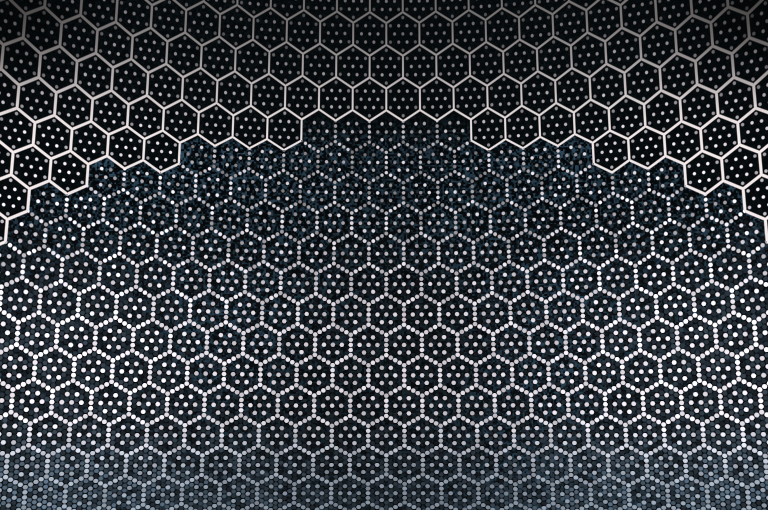
Reproduce this pattern procedurally as a WebGL 2 fragment shader.

```glsl
#version 300 es
precision highp float;
// Curved wall of round mosaic tiles in hexagons, with an arch of raised pale outlines above.

uniform vec2 u_resolution;
out vec4 fragColor;

// Lengths are in canvas widths, depth is measured down from the top edge.
const float CENTRE_X = 0.503;
const float CELL_WIDTH = 0.0443;
const float ROW_HEIGHT = 0.0396;
const float FIRST_ROW = 0.172;      // depth of row zero, the lowest at the arch crown
const float TOP_STRETCH = 0.93;     // rows grow taller above row zero
const float WIDTH_GROWTH = 0.18;    // cells widen downward
const float SIDE_STRETCH = 0.00035; // cells widen toward the sides
const float ROW_BEND = 0.169;       // rows lift toward the sides
const float SQRT3 = 1.7320508;
const float TILE_PITCH = 0.1443376; // quarter of a hexagon side, in cells
const float LINE_HALF_WIDTH = 0.031;
const float SOFTNESS = 0.75;        // edge blur in pixels
const vec3 GROUT_BLACK = vec3(0.022, 0.036, 0.042);
const vec3 GROUT_BLUE = vec3(0.22, 0.34, 0.43);
const vec3 DARK_TILE = vec3(0.25, 0.30, 0.35);
const vec3 PALE_TILE = vec3(0.98, 0.95, 0.98);
const vec3 COOL_TILE = vec3(0.78, 0.85, 0.93);
const vec3 OUTLINE = vec3(0.95, 0.91, 0.91);

float hash(vec2 p) {
    vec3 q = fract(vec3(p.xyx) * 0.1031);
    q += dot(q, q.yzx + 33.33);
    return fract((q.x + q.y) * q.z);
}

float noise(vec2 p) {
    vec2 i = floor(p), f = fract(p);
    f = f * f * (3.0 - 2.0 * f);
    return mix(mix(hash(i), hash(i + vec2(1, 0)), f.x),
               mix(hash(i + vec2(0, 1)), hash(i + vec2(1, 1)), f.x), f.y);
}

// Nearest point of a unit triangular lattice with horizontal rows.
vec2 latticePoint(vec2 p) {
    vec2 s = vec2(1.0, SQRT3);
    vec2 a = round(p / s) * s;
    vec2 b = (floor(p / s) + 0.5) * s;
    return dot(p - a, p - a) < dot(p - b, p - b) ? a : b;
}

// Canvas to the bent wall, in cells.
vec2 wallPoint(vec2 canvas) {
    float dx = canvas.x - CENTRE_X, depth = canvas.y;
    float u = dx / (CELL_WIDTH * (1.0 + WIDTH_GROWTH * (depth - 0.195)));
    u *= 1.0 - SIDE_STRETCH * u * u;
    float bend = ROW_BEND * dx * dx * (1.0 - (depth - 0.195) / 0.39);
    float fall = depth - FIRST_ROW + bend;
    fall *= fall < 0.0 ? TOP_STRETCH : 1.0;
    float foot = max(depth - 0.53, 0.0);
    return vec2(u, (fall + 0.4 * foot * foot) / ROW_HEIGHT * SQRT3 * 0.5);
}

// Whether a cell lies above the arch.
bool isOutlined(vec2 cell) {
    float row = round(cell.y / (SQRT3 * 0.5));
    float u2 = cell.x * cell.x;
    return row <= u2 / 34.0 + 5e-7 * u2 * u2 * u2 - 0.2;
}

void main() {
    vec2 canvas = vec2(gl_FragCoord.x, u_resolution.y - gl_FragCoord.y) / u_resolution.x;
    float depth = canvas.y;
    float side = abs(canvas.x - CENTRE_X) * 2.0;
    float pixel = 1.0 / (u_resolution.x * CELL_WIDTH);

    // Cell and its nearest edge
    vec2 wall = wallPoint(canvas);
    vec2 cell = latticePoint(wall);
    vec2 local = wall - cell;
    float reach = 0.0;
    vec2 edgeNormal = vec2(1, 0);
    for (int i = 0; i < 3; i++) {
        float angle = float(i) * 1.0471976;
        vec2 normal = vec2(cos(angle), sin(angle));
        float along = dot(local, normal);
        if (abs(along) > reach) {
            reach = abs(along);
            edgeNormal = normal * sign(along);
        }
    }
    bool outlined = isOutlined(cell);
    bool edgeOutlined = outlined || isOutlined(cell + edgeNormal);

    // Tile within the cell: border, flower of seven, or dark filler
    vec2 tilePoint = local / TILE_PITCH;
    vec2 site = latticePoint(tilePoint.yx).yx;
    float ring = length(site);
    vec2 s = abs(site);
    bool border = max(s.x, s.x * 0.5 + s.y * SQRT3 * 0.5) > 3.1;
    bool flower = ring < 0.5 || abs(ring - SQRT3) < 0.1;
    bool outer = outlined && abs(ring - 3.0) < 0.1;
    bool pale = border || flower || outer;
    float variation = hash(round((cell / TILE_PITCH + site) * 2.0) + 400.0);

    // Lighting zones
    float low = smoothstep(0.20, 0.45, depth);
    float bottom = smoothstep(0.52, 0.66, depth);
    float band = outlined ? 0.1 : smoothstep(0.13, 0.20, depth);
    float flank = smoothstep(0.05, 0.45, side);
    float lowerSide = low * smoothstep(0.25, 0.9, side);

    // Speckled grout, blue below the arch
    float speckle = noise(canvas * 440.0) * 0.75 + noise(canvas * 230.0 + 40.0) * 0.25;
    float blotch = noise(canvas * 7.0 + 7.0);
    float blue = smoothstep(0.32, 0.82, speckle) * band * (0.55 + 0.45 * blotch);
    blue *= (0.65 + 0.4 * flank) * (1.0 - 0.3 * smoothstep(0.75, 1.0, side)) * (1.0 - 0.3 * low);
    vec3 colour = mix(GROUT_BLACK, GROUT_BLUE, blue);

    // Dim top, bright lower sides, cool fade at the bottom
    float light = mix(0.48, 0.96, smoothstep(0.0, 0.25, depth));
    light *= mix(0.92, 1.12, smoothstep(0.2, 0.8, side)) * (1.0 - 0.28 * bottom);

    // Round tiles, small and uneven near the arch, fuller below
    float radius = border ? mix(0.34, 0.45, low) : mix(0.34, 0.44, low);
    if (outlined) radius = 0.32;
    if (!pale) radius = 0.42;
    float blur = SOFTNESS * pixel / TILE_PITCH;
    float disc = 1.0 - smoothstep(radius - blur, radius + blur, length(tilePoint - site));
    float uneven = mix(0.55, 0.22, low) * band + 0.15 * (1.0 - band);
    vec3 paleColour = mix(PALE_TILE, COOL_TILE, bottom * 0.9) * light * (1.08 - uneven * variation);
    if (!border) paleColour *= outer ? 0.72 : 0.96;
    float filler = 0.03 + 0.35 * low + 0.45 * lowerSide + 0.55 * bottom * (0.6 + 0.5 * flank);
    vec3 darkColour = DARK_TILE * (0.35 + 0.8 * variation) * filler;
    if (!(border && edgeOutlined))
        colour = mix(colour, pale ? paleColour : max(colour, darkColour), disc);

    // Raised outlines, brighter and thicker low down and at the sides
    if (edgeOutlined) {
        float halfWidth = LINE_HALF_WIDTH * (1.0 + 0.35 * smoothstep(0.3, 1.0, side));
        float line = 1.0 - smoothstep(halfWidth - SOFTNESS * pixel, halfWidth + SOFTNESS * pixel, 0.5 - reach);
        float glow = mix(0.46, 0.96, smoothstep(0.0, 0.19, depth)) + 0.06 * side;
        colour = mix(colour, OUTLINE * glow, line);
    }

    // Darkened upper corners
    colour *= 1.0 - 0.40 * smoothstep(0.6, 1.0, side) * (1.0 - smoothstep(0.0, 0.16, depth));
    fragColor = vec4(colour, 1.0);
}
```
